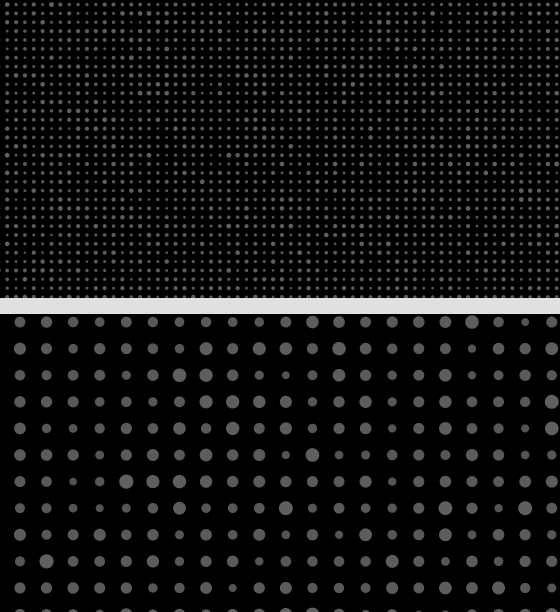
Top: the whole. Bottom: its middle third, enlarged.
Reproduce this pattern procedurally as a WebGL 2 fragment shader.

```glsl
#version 300 es
precision highp float;
// Regular grid of small grey dots on black, each with its own random size.

#define COLUMNS 63.18               // cells across the canvas width
#define FIRST_DOT vec2(0.81, 0.51)  // first dot from the upper left, in cells
#define RADIUS_MIN 0.135            // radii in cells
#define RADIUS_MAX 0.275
#define DOT_GREY 0.35
#define GREY_VARIATION 0.03

uniform vec2 u_resolution;
out vec4 fragColor;

// Two independent random values per cell
vec2 hash22(vec2 cell) {
  vec3 p = fract(cell.xyx * vec3(0.1031, 0.1030, 0.0973));
  p += dot(p, p.yzx + 33.33);
  return fract((p.xx + p.yz) * p.zy);
}

void main() {
  // Square cells, counted rightwards and downwards from the upper left
  float cellsPerPixel = COLUMNS / u_resolution.x;
  vec2 fromTopLeft = vec2(gl_FragCoord.x, u_resolution.y - gl_FragCoord.y);
  vec2 grid = fromTopLeft * cellsPerPixel - FIRST_DOT + 0.5;
  vec2 cell = floor(grid);
  vec2 local = fract(grid) - 0.5;

  // Averaging two hashes makes middle sizes the most common
  vec2 random = hash22(cell + 17.0);
  float size = 0.5 * (random.x + random.y);
  float radius = mix(RADIUS_MIN, RADIUS_MAX, size);
  float grey = DOT_GREY + GREY_VARIATION * (2.0 * size - 1.0);

  // Disc with an edge one pixel wide
  float edgeDistance = length(local) - radius;
  float coverage = clamp(0.5 - edgeDistance / cellsPerPixel, 0.0, 1.0);
  fragColor = vec4(vec3(grey * coverage), 1.0);
}
```
